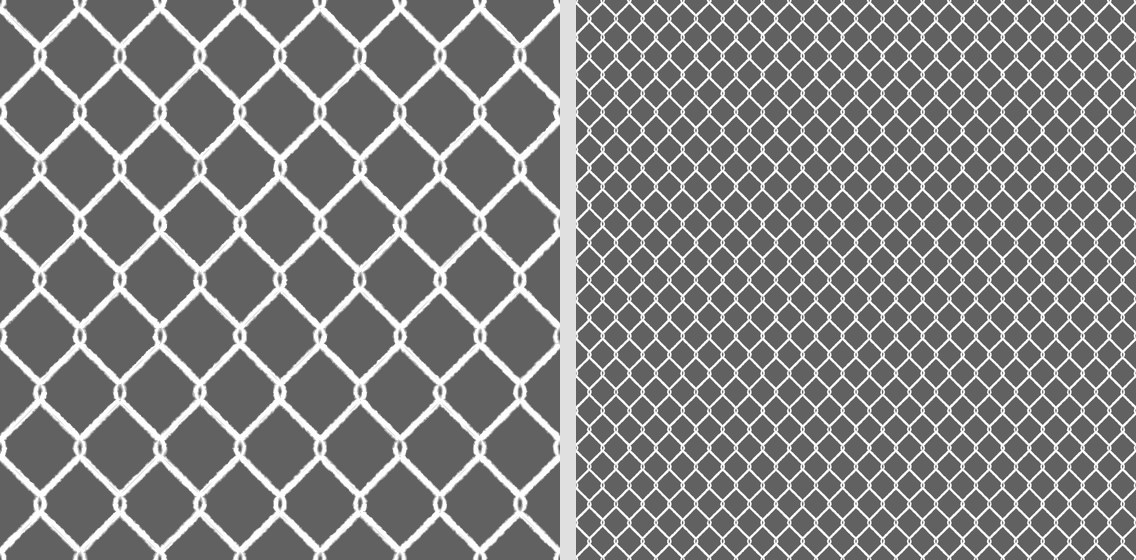
Left: one tile. Right: repeated 3 by 3.
Write a Shadertoy shader that draws this pattern.

```glsl
// Chain-link mesh: 7 by 5 cells of 45-degree wires that hook in oval knots.
// Each cell is folded to one quarter, so a single wire and knot draw them all;
// wrapping noise frays the pale wire edges into the flat grey ground.

float hash(vec2 p) {
    return fract(sin(dot(p, vec2(127.1, 311.7))) * 43758.5453);
}

// Value noise that wraps after one canvas
float wrapNoise(vec2 uv, float cells) {
    vec2 p = uv * cells, i = floor(p), f = fract(p);
    f = f * f * (3.0 - 2.0 * f);
    vec2 a = mod(i, cells), b = mod(i + 1.0, cells);
    return mix(mix(hash(a), hash(vec2(b.x, a.y)), f.x),
               mix(hash(vec2(a.x, b.y)), hash(b), f.x), f.y);
}

// Approximate signed distance to an ellipse
float ellipse(vec2 p, vec2 radii) {
    return (length(p / radii) - 1.0) * radii.x;
}

void mainImage(out vec4 fragColor, in vec2 fragCoord) {
    vec2 uv = fragCoord / iResolution.xy;
    float pixel = 1.0 / min(iResolution.x, iResolution.y);
    vec2 repeats = vec2(7.0, 5.0), halfCell = 0.5 / repeats;

    // Fold the cell to a quarter, then onto the nearer of its two knots
    vec2 cell = (fract(uv * repeats + 0.5) - 0.5) / repeats;
    vec2 q = abs(cell);
    float gap = 0.5 * (halfCell.y - halfCell.x);
    float across = (q.x - q.y + gap) * 0.7071;
    vec2 knot = dot(q / halfCell, vec2(1.0)) > 1.0 ? halfCell - q : q;

    // Depth inside the metal, with ragged outer edges
    float fine = wrapNoise(uv, 256.0) - 0.5;
    float bumps = wrapNoise(uv, 96.0) - 0.5;
    float depth = max(0.0078 - abs(across), -ellipse(knot, vec2(0.0137, 0.0192)));
    depth += 0.0022 * fine + 0.0014 * bumps;

    // Small eye in each knot, more or less closed
    vec2 knotId = mod(floor(uv * repeats * 2.0 + 0.5), repeats * 2.0);
    float eye = ellipse(knot, vec2(0.0023, 0.0062));
    eye += 0.0012 * hash(knotId + 5.0) + 0.0012 * fine;
    depth = min(depth, eye);

    // Grey fringe, wider on one side of each wire
    vec2 wireId = mod(floor(uv * repeats * 2.0), repeats * 2.0);
    float side = sign(across * cell.y) * (hash(wireId + 31.0) - 0.3);
    float fringe = max(0.0034 * (1.0 + 0.5 * side), pixel);
    float cover = clamp(depth / fringe, 0.0, 1.0);

    // Faint broken streak along the wire
    float streak = smoothstep(0.0016, 0.0004, abs(across - 0.0018));
    streak *= smoothstep(0.55, 0.85, wrapNoise(uv, 40.0)) * smoothstep(0.018, 0.026, length(knot));

    float shade = mix(0.38, 0.992, cover) - 0.1 * streak * cover;
    fragColor = vec4(vec3(shade), 1.0);
}
```
